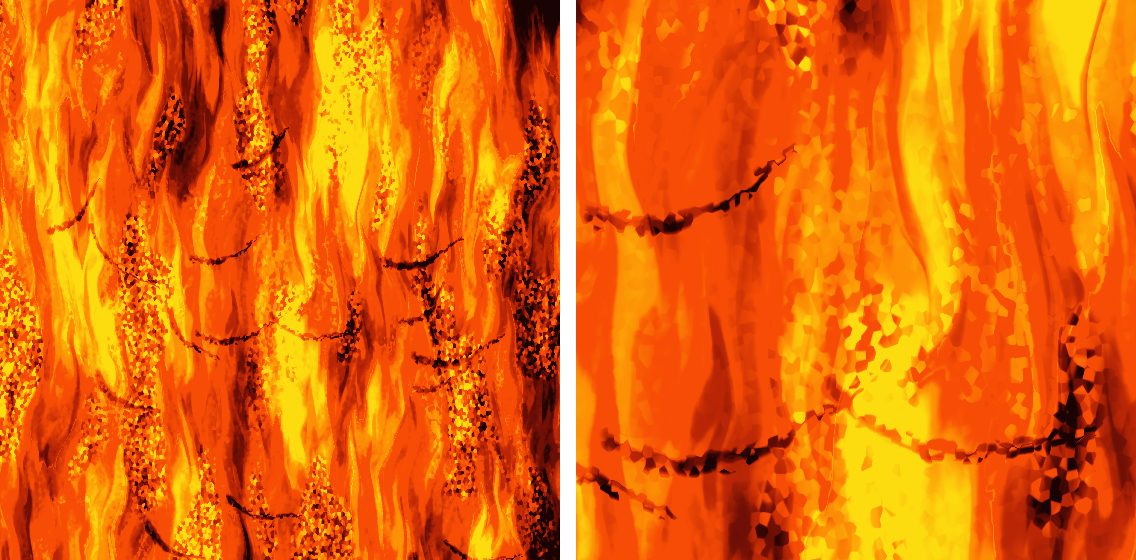
Left: the whole. Right: its middle third, enlarged.
This texture is drawn by a WebGL 2 fragment shader. Its source:

```glsl
#version 300 es
precision highp float;
// Draws a wall of fire: upright flame streaks, ember grain and charred twigs.

uniform vec2 u_resolution;
out vec4 fragColor;

const vec3 CHAR   = vec3(0.10, 0.01, 0.01);
const vec3 MAROON = vec3(0.44, 0.06, 0.02);
const vec3 RUST   = vec3(0.73, 0.15, 0.02);
const vec3 FLAME  = vec3(0.97, 0.30, 0.02);
const vec3 AMBER  = vec3(0.99, 0.56, 0.02);
const vec3 YELLOW = vec3(0.99, 0.86, 0.06);
const int TWIGS = 16;

vec3 hash3(vec2 p) {
  vec3 q = fract(vec3(p.xyx) * vec3(0.1031, 0.1030, 0.0973));
  q += dot(q, q.yxz + 33.33);
  return fract((q.xxy + q.yzz) * q.zyx);
}

// Cellular noise from -1 to 1: each cell holds a value, sharpness sets the blend.
float cells(vec2 p, float sharpness, float seed) {
  vec2 base = floor(p);
  vec2 f = p - base;
  float total = 0.0;
  float weights = 1e-5;
  for (int y = -1; y <= 1; y++) {
    for (int x = -1; x <= 1; x++) {
      vec2 cell = vec2(x, y);
      vec3 rnd = hash3(base + cell + seed * 17.0);
      vec2 offset = cell + rnd.xy - f;
      float w = exp(-sharpness * dot(offset, offset));
      total += w * (rnd.z * 2.0 - 1.0);
      weights += w;
    }
  }
  return total / weights;
}

// Layered sines that bend the columns sideways.
vec2 sway(vec2 p) {
  float frequency = 9.0;
  float amount = 0.010;
  for (int i = 0; i < 4; i++) {
    p.x += amount * sin(p.y * frequency + p.x * frequency * 1.3 + float(i) * 2.1);
    frequency *= 1.9;
    amount *= 0.55;
  }
  return p;
}

// Smears the heights of neighbouring streaks so that tongues end in points.
vec2 lick(vec2 p) {
  p.x += 0.010 * cells(p * vec2(13.0, 8.0), 7.0, 1.0);
  p.y += 0.055 * cells(p * vec2(42.0, 4.0), 7.0, 2.0);
  p.y += 0.020 * cells(p * vec2(95.0, 12.0), 7.0, 3.0);
  return p;
}

// Coverage of one tapering, bent twig.
float twig(vec2 p, vec2 root, float angle, float len, float width) {
  vec2 d = p - root;
  d = vec2(d.x * cos(angle) + d.y * sin(angle), d.y * cos(angle) - d.x * sin(angle));
  d.y += 0.12 * len * sin(d.x / len * 4.0);
  float along = clamp(d.x / len, 0.0, 1.0);
  float thickness = width * (1.0 - 0.75 * along);
  return 1.0 - smoothstep(0.4 * thickness, 1.5 * thickness, length(d - vec2(along * len, 0.0)));
}

float twigs(vec2 p) {
  float cover = 0.0;
  for (int i = 0; i < TWIGS; i++) {
    vec3 place = hash3(vec2(float(i) * 3.7, 8.0));
    vec3 form = hash3(vec2(float(i) * 5.3, 41.0));
    vec2 root = vec2(place.x, place.y * 0.75);
    float angle = mix(-1.1, 0.9, form.x);
    cover = max(cover, twig(p, root, angle, mix(0.06, 0.19, form.y), mix(0.003, 0.009, form.z)));
  }
  return cover;
}

// Soft upright band around a centre line.
float band(float x, float centre, float width) {
  float d = (x - centre) / width;
  return exp(-d * d);
}

float heatAt(vec2 uv) {
  vec2 p = sway(uv);
  vec2 q = lick(p);

  // Flame body, from broad columns down to filaments.
  float column = cells(p * vec2(9.0, 1.6), 7.0, 5.0);
  float tongue = cells(q * vec2(19.0, 5.0), 13.0, 6.0);
  float streak = cells(q * vec2(48.0, 9.0), 10.0, 7.0);
  float heat = 0.10 + 0.75 * cells(q * vec2(4.0, 2.5), 6.0, 4.0);
  heat += 0.85 * column + 0.95 * tongue + 0.80 * streak;
  heat += 0.50 * cells(q * vec2(100.0, 26.0), 9.0, 8.0);

  // Charred trunk, glowing columns and dark corners.
  heat -= 1.3 * band(p.x, 0.425, 0.028);
  heat += 0.6 * band(p.x, 0.56, 0.06) + 0.7 * band(p.x, 0.86, 0.05);
  heat -= 2.2 * band(uv.x, 1.0, 0.05) * smoothstep(0.35, 0.5, abs(uv.y - 0.5));

  // Ember grain gathered in upright patches.
  float grain = cells(uv * vec2(190.0, 150.0), 16.0, 9.0);
  float patches = smoothstep(0.10, 0.55, cells(p * vec2(22.0, 6.0), 7.0, 10.0));
  heat += grain * (0.12 + 1.5 * patches);

  // Thin bright rims along tongue edges.
  float rim = 1.0 - smoothstep(0.02, 0.10, abs(tongue + 0.12 * grain - 0.15));
  heat += 0.55 * rim;

  vec2 ragged = uv + 0.004 * vec2(streak, grain);
  return heat - 2.1 * twigs(ragged) * (0.75 + 0.35 * grain);
}

vec3 fireColor(float heat) {
  vec3 color = mix(CHAR, MAROON, smoothstep(-2.3, -1.5, heat));
  color = mix(color, RUST, smoothstep(-1.5, -0.95, heat));
  color = mix(color, FLAME, smoothstep(-0.95, -0.15, heat));
  color = mix(color, AMBER, smoothstep(0.30, 1.0, heat));
  return mix(color, YELLOW, smoothstep(1.0, 1.9, heat));
}

void main() {
  vec2 uv = gl_FragCoord.xy / u_resolution;
  fragColor = vec4(fireColor(heatAt(uv)), 1.0);
}
```
